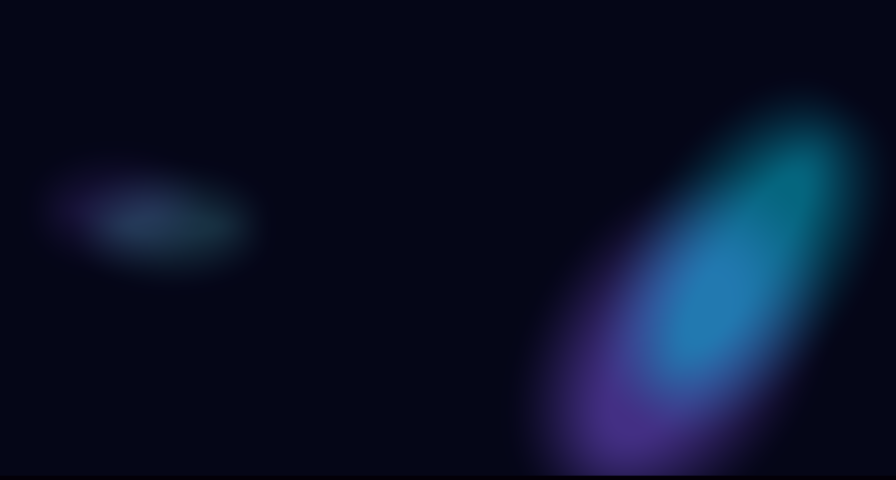
This background is drawn by a WebGL 2 fragment shader. Its source:

```glsl
#version 300 es
precision highp float;

uniform vec2 u_resolution;
out vec4 outColor;

#define NIGHT vec3(0.018, 0.022, 0.092)
#define VIOLET vec3(0.53, 0.36, 0.98)
#define CYAN vec3(0.02, 0.72, 0.84)
#define MIST vec3(0.28, 0.62, 0.68)
#define TILT 0.58
#define ASPECT 1.869
#define FLOOR_HEIGHT 0.009

// Coverage of a tilted ellipse with a wide, soft rim
float softEllipse(vec2 p, vec2 center, vec2 radii, float tilt, float softness) {
    float c = cos(tilt), s = sin(tilt);
    vec2 d = p - center;
    vec2 q = vec2(c * d.x - s * d.y, s * d.x + c * d.y);
    float k = length(q / radii);
    float slope = max(length(q / (radii * radii)), 1e-4);
    float edge = k < 1e-4 ? -min(radii.x, radii.y) : k * (k - 1.0) / slope;
    return 1.0 - smoothstep(-softness, softness, edge);
}

void main() {
    vec2 uv = gl_FragCoord.xy / u_resolution;
    vec2 p = uv * vec2(ASPECT, 1.0);
    vec3 color = NIGHT;

    // Faint glow on the left
    float haze = softEllipse(p, vec2(0.244, 0.561), vec2(0.130, 0.075), 0.0, 0.074);
    float mist = softEllipse(p, vec2(0.359, 0.529), vec2(0.146, 0.074), 0.0, 0.073);
    color = mix(color, VIOLET, 0.15 * haze);
    color = mix(color, MIST, 0.28 * mist);

    // Bright overlapping pair on the right
    float violet = softEllipse(p, vec2(1.400, 0.263), vec2(0.188, 0.305), TILT, 0.125);
    float cyan = softEllipse(p, vec2(1.554, 0.459), vec2(0.146, 0.305), TILT, 0.115);
    color = mix(color, VIOLET, 0.48 * violet);
    color = mix(color, CYAN, 0.54 * cyan);

    // Thin dark strip along the floor
    float pixel = 1.0 / u_resolution.y;
    float lift = smoothstep(FLOOR_HEIGHT - pixel, FLOOR_HEIGHT + pixel, uv.y);
    color = mix(vec3(0.01, 0.0, 0.03), color, lift);

    outColor = vec4(color, 1.0);
}
```
